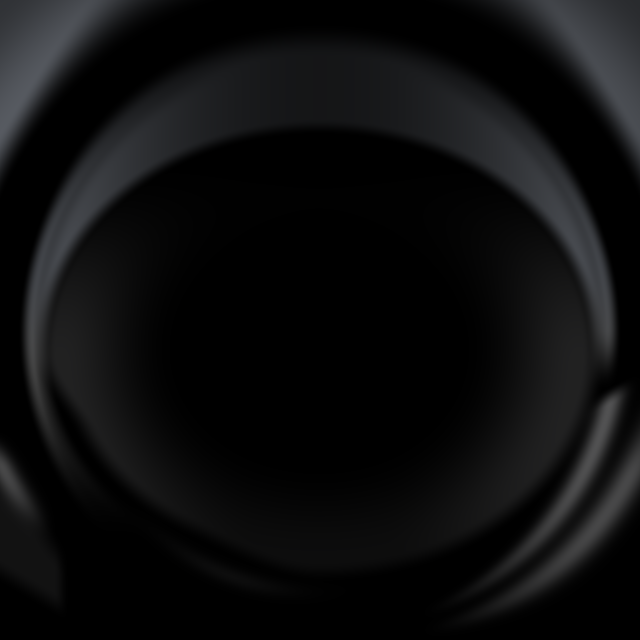
Give the GLSL for this background, as a Shadertoy shader.

```glsl
// Dark glossy ring: a soft grey crescent around a black disc, with corner glows and rim streaks.

// Soft threshold centred on an edge
float rise(float edge, float soft, float v) {
    return smoothstep(edge - soft, edge + soft, v);
}

// Soft line of the given half width
float ridge(float d, float width) {
    return exp(-d * d / (width * width));
}

// Bright band between the outer circle and the inner ellipse
float crescent(vec2 p, float r, float ell) {
    float side = abs(p.x - 0.5);
    float softness = mix(0.012, 0.027, smoothstep(0.6, 0.95, p.y));
    float band = rise(1.0, 0.035, ell) * (1.0 - rise(0.459, softness, r));
    float light = 0.085 + 1.35 * side * side;
    light *= 1.0 - 0.25 * ridge(r - 0.442, 0.014) * smoothstep(0.1, 0.25, side);
    float fade = p.x < 0.5 ? smoothstep(0.15, 0.47, p.y) : smoothstep(0.39, 0.49, p.y);
    return band * light * fade;
}

// Faint sheen inside the disc, strongest at its lower sides
float discSheen(vec2 p, float ell) {
    float lowerLeft = (1.0 - smoothstep(0.3, 0.5, p.x)) * (1.0 - smoothstep(0.33, 0.45, p.y));
    float inside = 1.0 - rise(0.99 - 0.08 * lowerLeft, 0.045, ell);
    float light = 0.05 + 0.08 * smoothstep(0.1, 0.4, abs(p.x - 0.5));
    return inside * light * smoothstep(0.5, 0.93, ell) * (1.0 - smoothstep(0.43, 0.76, p.y));
}

// Broad glows in the two upper corners
float cornerGlow(vec2 p, float r) {
    float side = smoothstep(0.25, 0.5, abs(p.x - 0.5));
    float body = smoothstep(0.54, mix(0.67, 0.59, side), r);
    float light = mix(0.36, 0.2, smoothstep(0.58, 0.72, r)) * mix(1.0, 0.85, p.x);
    return body * light * smoothstep(0.55, 0.7, p.y);
}

// Two curved streaks at lower right and a faint arc under the disc
float lowerStreaks(vec2 p, float r) {
    float along = smoothstep(0.65, 0.95, p.x);
    float inner = ridge(r - 0.466, mix(0.009, 0.019, along));
    inner *= 0.32 * along * (1.0 - rise(0.38, 0.015, p.y - 0.5 * (p.x - 0.95)));
    float outer = ridge(r - 0.495 - 0.13 * (p.x - 0.69), mix(0.01, 0.021, along));
    outer *= 0.28 * along * (1.0 - smoothstep(0.25, 0.41, p.y));
    float arc = 0.05 * ridge(r - 0.404, 0.014) * ridge(p.x - 0.36, 0.1);
    arc *= 1.0 - smoothstep(0.15, 0.25, p.y);
    return inner + outer + arc;
}

// Dim panel with a lit edge at lower left
float lowerLeftPanel(vec2 p, float r) {
    float edge = ridge(r - 0.521 - 0.28 * (0.065 - p.x), 0.014);
    edge *= 0.27 * (1.0 - smoothstep(0.0, 0.09, p.x)) * (1.0 - smoothstep(0.27, 0.33, p.y));
    float panel = rise(0.535, 0.02, r) * (1.0 - rise(0.096, 0.012, p.x));
    panel *= rise(0.108, 0.02, p.y + 0.6 * p.x) * (1.0 - smoothstep(0.2, 0.3, p.y));
    return edge + 0.07 * panel;
}

void mainImage(out vec4 fragColor, in vec2 fragCoord) {
    vec2 p = fragCoord / iResolution.xy;
    float r = length(p - vec2(0.5, 0.479));
    float ell = length((p - vec2(0.499, 0.452)) / vec2(0.434, 0.35));

    // Cool light above, neutral light below
    float upper = crescent(p, r, ell) + cornerGlow(p, r);
    float lower = discSheen(p, ell) + lowerStreaks(p, r) + lowerLeftPanel(p, r);
    vec3 coolGrey = mix(vec3(1.0), vec3(0.95, 0.99, 1.06), smoothstep(0.4, 0.6, p.y));
    fragColor = vec4(upper * coolGrey + lower * vec3(1.0, 1.0, 1.01), 1.0);
}
```
